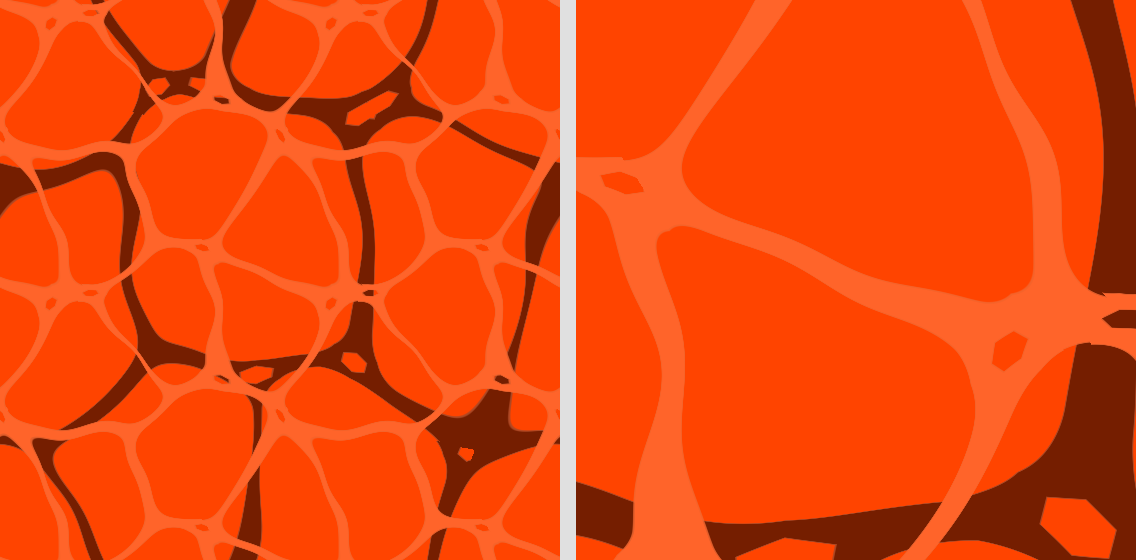
Left, the full canvas; right, a detail of the centre.
This texture is drawn by a Shadertoy shader. Its source:

```glsl
// Flat cartoon lava: a fine glowing web laid over a broad dark web on hot orange.
// Each web is the set of soft Voronoi borders of a warped, tiling grid of sites,
// with swollen junctions, some of them pierced by a small island.

const float TAU = 6.2831853;
const vec3 LAVA = vec3(1.0, 0.267, 0.0);
const vec3 GLOW = vec3(1.0, 0.392, 0.165);
const vec3 CRUST = vec3(0.46, 0.118, 0.0);
const vec3 GLOW_RIM = vec3(0.94, 0.41, 0.20);
const vec3 CRUST_RIM = vec3(0.66, 0.32, 0.20);

vec3 hash3(vec2 cell, float seed) {
    vec3 p = fract(vec3(cell.xyx + seed) * vec3(0.1031, 0.1030, 0.0973) + 0.137 * seed);
    p += dot(p, p.yxz + 33.33);
    return fract((p.xxy + p.yzz) * p.zyx);
}

// Wavy offset that repeats 'tiles' times across the canvas.
vec2 warp(vec2 uv, float tiles, float amount) {
    vec2 phase = TAU * tiles * uv;
    vec2 broad = sin(2.0 * phase.yx + phase.xy + vec2(0.7, 2.9));
    vec2 fine = sin(4.0 * phase.yx - 2.0 * phase.xy + vec2(4.1, 1.3));
    return amount * (broad + 0.35 * fine);
}

// Coverage of a web: grid = sites per canvas, period = sites per tile.
float web(vec2 uv, vec2 grid, vec2 period, float seed,
          float width, float softness, float hole) {
    vec2 home = floor(uv * grid);
    vec3 nearest = vec3(9.0);
    vec3 tags = vec3(0.0);
    float total = 0.0;

    // Three nearest sites, and a soft sum over all of them
    for (int y = -2; y <= 2; y++) {
        for (int x = -2; x <= 2; x++) {
            vec2 cell = home + vec2(x, y);
            vec3 rnd = hash3(mod(cell, period), seed);
            vec2 site = cell + 0.5 + 0.62 * (rnd.xy - 0.5);
            site.x += 0.5 * mod(cell.y, 2.0) - 0.25;
            float d = length(uv - site / grid);
            total += exp(-d / softness);
            if (d < nearest.x) {
                nearest = vec3(d, nearest.xy);
                tags = vec3(rnd.z, tags.xy);
            } else if (d < nearest.y) {
                nearest = vec3(nearest.x, d, nearest.y);
                tags = vec3(tags.x, rnd.z, tags.y);
            } else if (d < nearest.z) {
                nearest.z = d;
                tags.z = rnd.z;
            }
        }
    }

    // Gap to the soft minimum of the other sites rounds every corner
    float others = max(total - exp(-nearest.x / softness), 1e-9);
    float gap = -softness * log(others) - nearest.x;

    // Islands appear only at some junctions, which swell around them
    float junction = nearest.z - nearest.x;
    float pierced = step(0.5, fract(2.7 * (tags.x + tags.y + tags.z)));
    float swell = 0.8 * hole * pierced * (1.0 - smoothstep(0.0, 4.0 * hole, junction));

    vec2 wave = TAU * uv * grid / period;
    float vary = 1.0 + 0.3 * sin(2.0 * wave.x + wave.y) + 0.2 * sin(3.0 * wave.y - wave.x);
    float edge = 1.5 / iResolution.y;
    float strand = smoothstep(-edge, edge, width * vary + swell - gap);
    float island = pierced * smoothstep(-edge, edge, hole - junction);
    return strand * (1.0 - island);
}

// Lays a colour over another, with a faint rim where the edge is blended.
vec3 lay(vec3 under, vec3 over, vec3 rim, float cover) {
    float border = 4.0 * cover * (1.0 - cover);
    return mix(mix(under, over, cover), rim, 0.7 * border);
}

void mainImage(out vec4 fragColor, in vec2 fragCoord) {
    vec2 uv = fragCoord / iResolution.y;

    // Broad dark web, one tile per canvas
    vec2 darkUv = uv + warp(uv, 1.0, 0.017) + vec2(0.13, 0.21);
    float dark = web(darkUv, vec2(3.0, 2.0), vec2(3.0, 2.0), 5.0, 0.0215, 0.025, 0.030);

    // Fine glowing web, two tiles per canvas side
    vec2 glowUv = uv + warp(uv, 2.0, 0.009);
    float glow = web(glowUv, vec2(6.0, 4.0), vec2(3.0, 2.0), 11.0, 0.013, 0.0165, 0.013);

    vec3 color = lay(LAVA, CRUST, CRUST_RIM, dark);
    color = lay(color, GLOW, GLOW_RIM, glow);
    fragColor = vec4(color, 1.0);
}
```
